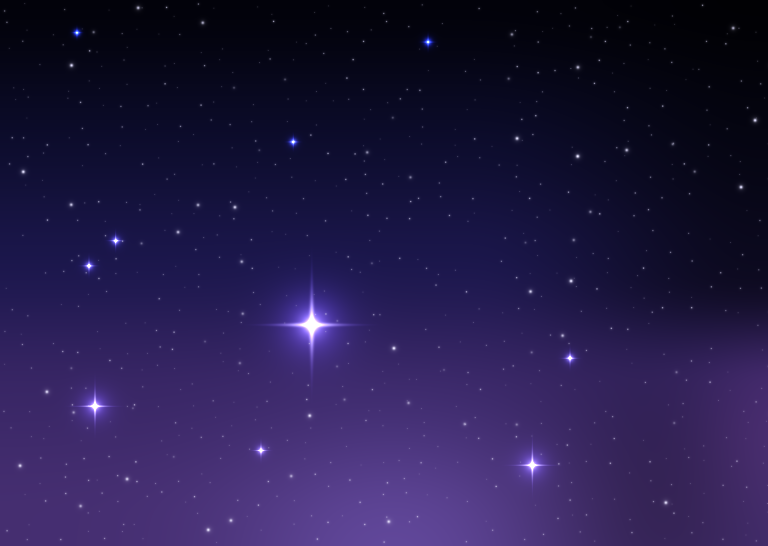
Reproduce this background procedurally as a WebGL 1 fragment shader.

```glsl
precision highp float;

// A twilight night sky: a vertical gradient from violet to near black, shaped
// by soft glows and shadows, with hashed grids of small stars and ten bright
// flares made of a core, a halo and tapering cross-shaped rays.

uniform vec2 u_resolution;

// Sky colours from the bottom to the top
const vec3 SKY_BASE = vec3(0.270, 0.180, 0.440);
const vec3 SKY_LOW  = vec3(0.215, 0.145, 0.390);
const vec3 SKY_MID  = vec3(0.108, 0.090, 0.300);
const vec3 SKY_HIGH = vec3(0.045, 0.045, 0.165);
const vec3 SKY_TOP  = vec3(0.008, 0.008, 0.040);
const vec3 HORIZON_GLOW = vec3(0.110, 0.100, 0.165);
const vec3 EDGE_GLOW    = vec3(0.060, 0.025, 0.050);

// Flare colours, cool and warm
const vec3 HALO_COOL = vec3(0.06, 0.12, 0.85);
const vec3 HALO_WARM = vec3(0.33, 0.22, 0.95);
const vec3 CORE_COOL = vec3(0.30, 0.42, 1.00);
const vec3 CORE_WARM = vec3(1.00, 0.94, 1.00);

// Small stars: grid cells per canvas height, and share of cells filled
const float DUST_CELLS = 29.0;
const float DUST_SHARE = 0.60;
const float STAR_CELLS = 10.0;
const float STAR_SHARE = 0.50;
const vec3 STAR_COLOR = vec3(0.88, 0.87, 1.00);

float hash(vec2 p) {
  p = fract(p * vec2(0.1031, 0.1137));
  p += dot(p, p.yx + 33.33);
  return fract((p.x + p.y) * p.x * 17.31);
}

float blob(vec2 d, vec2 radius) {
  d /= radius;
  return exp(-dot(d, d));
}

vec3 screenBlend(vec3 a, vec3 b) {
  return 1.0 - (1.0 - a) * (1.0 - clamp(b, 0.0, 1.0));
}

// Gradient with the darker right side and the glows near the horizon
vec3 sky(vec2 p) {
  vec3 c = mix(SKY_BASE, SKY_LOW, smoothstep(0.05, 0.36, p.y));
  c = mix(c, SKY_MID, smoothstep(0.28, 0.54, p.y));
  c = mix(c, SKY_HIGH, smoothstep(0.48, 0.80, p.y));
  c = mix(c, SKY_TOP, smoothstep(0.72, 1.00, p.y));
  float upperShade = smoothstep(0.85, 1.40, p.x) * smoothstep(0.30, 0.50, p.y);
  float lowerShade = blob(p - vec2(1.20, 0.08), vec2(0.20, 0.26));
  c *= (1.0 - 0.60 * upperShade) * (1.0 - 0.26 * lowerShade);
  c += HORIZON_GLOW * blob(p - vec2(0.72, -0.03), vec2(0.30, 0.25));
  c += EDGE_GLOW * blob(p - vec2(1.42, 0.24), vec2(0.14, 0.16));
  return c;
}

// One layer of round stars, at most one in each cell
float starLayer(vec2 p, float cells, float share, float radius, float pixel) {
  vec2 id = floor(p * cells) + cells;
  vec2 jitter = vec2(hash(id + 11.3), hash(id + 47.9));
  vec2 d = (fract(p * cells) - mix(vec2(0.12), vec2(0.88), jitter)) / cells;
  float power = hash(id + 83.1);
  float width = max(radius * mix(0.7, 1.2, power), 0.55 * pixel);
  float light = blob(d, vec2(width)) + 0.16 * blob(d, vec2(2.4 * width));
  return light * mix(0.25, 1.0, power * power) * step(hash(id + 5.7), share);
}

// Ray along x: it thins and fades towards its tip
float ray(vec2 d, float reach, float pixel) {
  float fade = max(0.0, 1.0 - abs(d.x) / reach);
  float width = max(0.022 * reach * (0.35 + fade), 0.6 * pixel);
  return fade * fade * exp(-d.y * d.y / (width * width));
}

// Bright star; warmth goes from 0 for blue to 1 for white
vec3 flare(vec2 d, float reach, float warmth, float pixel) {
  float coreRadius = max(max(0.072 * reach, 0.0026), 0.7 * pixel);
  float core = blob(d, vec2(coreRadius));
  float bloom = blob(d, vec2(2.3 * coreRadius));
  float halo = 0.50 * blob(d, vec2(0.36 * reach)) + 0.20 * blob(d, vec2(0.62 * reach));
  float rays = ray(d, reach, pixel) + ray(d.yx, 1.12 * reach, pixel);
  vec3 haloColor = mix(HALO_COOL, HALO_WARM, warmth);
  vec3 coreColor = mix(CORE_COOL, CORE_WARM, warmth);
  vec3 rayColor = mix(haloColor, coreColor, blob(d, vec2(0.40 * reach)));
  return haloColor * (halo + 0.35 * bloom) + rayColor * rays
       + coreColor * (1.3 * core + 0.30 * bloom);
}

void main() {
  float pixel = 1.0 / u_resolution.y;
  vec2 p = gl_FragCoord.xy * pixel;
  vec3 color = sky(p);

  // Scattered stars
  float dust = 0.60 * starLayer(p, DUST_CELLS, DUST_SHARE, 0.0012, pixel);
  float stars = 0.95 * starLayer(p + 3.7, STAR_CELLS, STAR_SHARE, 0.0025, pixel);
  color = screenBlend(color, STAR_COLOR * (dust + stars));

  // Bright flares, largest first
  vec3 light = flare(p - vec2(0.571, 0.405), 0.135, 1.00, pixel);
  light += flare(p - vec2(0.174, 0.256), 0.060, 1.00, pixel);
  light += flare(p - vec2(0.975, 0.148), 0.060, 1.00, pixel);
  light += flare(p - vec2(0.478, 0.175), 0.024, 0.95, pixel);
  light += flare(p - vec2(1.044, 0.344), 0.024, 0.85, pixel);
  light += flare(p - vec2(0.212, 0.559), 0.023, 0.65, pixel);
  light += flare(p - vec2(0.163, 0.513), 0.023, 0.70, pixel);
  light += flare(p - vec2(0.537, 0.740), 0.019, 0.25, pixel);
  light += flare(p - vec2(0.784, 0.923), 0.020, 0.10, pixel);
  light += flare(p - vec2(0.141, 0.940), 0.015, 0.05, pixel);
  gl_FragColor = vec4(screenBlend(color, light), 1.0);
}
```
